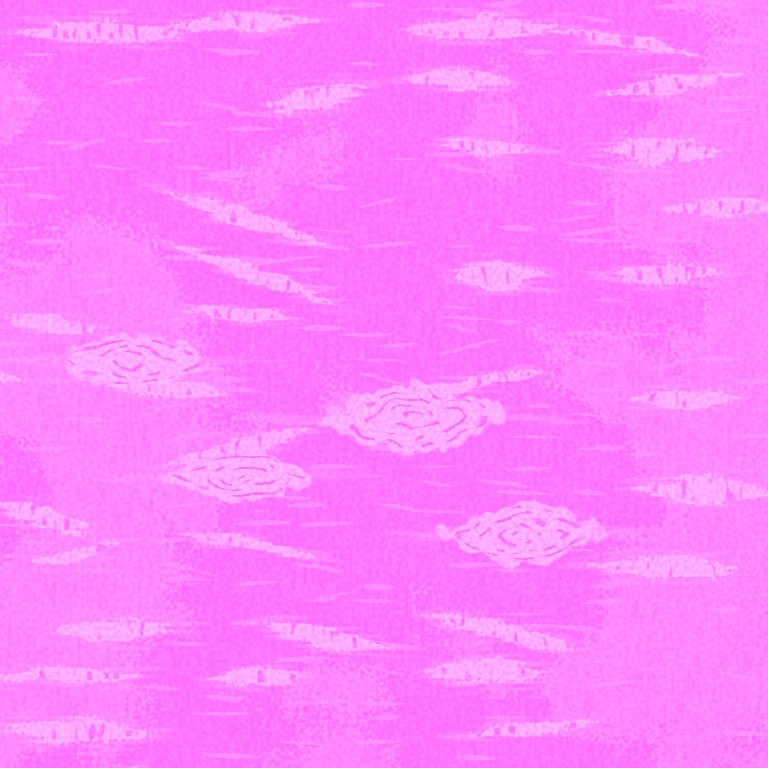
Reproduce this texture procedurally as a WebGL 1 fragment shader.

```glsl
precision highp float;
// Pink birch bark: streaky lens-shaped pores, cracked knots and crusty lichen.
uniform vec2 u_resolution;

const float TAU = 6.2831853;
const float KNOTS = 4.0;

vec2 hash2(vec2 p) {
  vec3 h = fract(vec3(p.xyx) * vec3(0.1031, 0.1030, 0.0973));
  h += dot(h, h.yzx + 33.33);
  return fract((h.xx + h.yz) * h.zy);
}

float corner(vec2 cell, vec2 offset) {
  float angle = TAU * hash2(cell).x;
  return dot(vec2(cos(angle), sin(angle)), offset);
}

// Gradient noise, about -0.7 to 0.7.
float noise(vec2 p) {
  vec2 i = floor(p), f = fract(p);
  vec2 u = f * f * f * (f * (f * 6.0 - 15.0) + 10.0);
  vec2 e = vec2(1.0, 0.0);
  float low = mix(corner(i, f), corner(i + e.xy, f - e.xy), u.x);
  float high = mix(corner(i + e.yx, f - e.yx), corner(i + e.xx, f - e.xx), u.x);
  return mix(low, high, u.y);
}

float fbm(vec2 p) {
  float sum = 0.0, amp = 0.5;
  for (int i = 0; i < 6; i++) {
    sum += amp * noise(p);
    p = mat2(1.6, 1.2, -1.2, 1.6) * p + 17.3;
    amp *= 0.55;
  }
  return sum;
}

// Depth inside the nearest scattered lens: 1 at its centre, 0 on its rim.
float lensField(vec2 p, vec2 grid, float coverage, float seed) {
  vec2 q = p * grid, home = floor(q);
  float depth = -2.0;
  for (int y = -1; y <= 1; y++) {
    for (int x = -1; x <= 1; x++) {
      vec2 cell = home + vec2(float(x), float(y));
      vec2 place = hash2(cell + seed), shape = hash2(cell + seed + 41.7);
      float kind = hash2(cell + seed + 83.1).x;
      vec2 d = q - cell - 0.2 - 0.6 * place;
      float lean = 2.0 * shape.y - 1.0;
      d.y -= 1.2 * lean * lean * lean * d.x;
      float halfLength = mix(0.26, 0.52, shape.x);
      float halfHeight = mix(0.13, 0.27, fract(shape.x * 7.0 + shape.y));
      float inside = 1.0 - d.x * d.x / (halfLength * halfLength) - abs(d.y) / halfHeight;
      depth = max(depth, kind < coverage ? inside : -2.0);
    }
  }
  return depth;
}

// x: knot body, y: broken ring cracks, z: faint side streaks.
vec3 knot(vec2 p, vec2 center, vec2 size, float streak) {
  vec2 q = (p - center) / size;
  float tail = smoothstep(0.0, 0.6, 1.0 - q.x * q.x / 4.0 - abs(q.y) / 0.4 + streak);
  q += 0.22 * vec2(noise(p * 22.0), noise(p * 22.0 + 9.0));
  float r = 0.6 * length(q) + 0.4 * (abs(q.x) + abs(q.y));
  float body = smoothstep(1.06, 0.94, r + 0.3 * noise(p * 55.0));
  float rings = sin(r * 25.0 + 5.0 * noise(p * vec2(24.0, 40.0)));
  float gaps = smoothstep(-0.12, 0.1, noise(p * vec2(48.0, 80.0) + 5.0));
  float cracks = smoothstep(0.35, 0.8, rings) * gaps * smoothstep(1.0, 0.85, r);
  return vec3(body, cracks, tail);
}

void main() {
  vec2 p = gl_FragCoord.xy / min(u_resolution.x, u_resolution.y);
  float grain = noise(p * 190.0);
  float fibre = noise(p * vec2(150.0, 32.0));
  float streak = noise(p * vec2(13.0, 150.0));

  // Bark ground with fine grain and upright fibres.
  float tone = 0.461 + 0.09 * grain + 0.05 * fibre + 0.04 * fbm(p * 9.0 + 3.0);

  // Lichen, denser towards the sides, with a pale speckled rim.
  float side = 0.2 * smoothstep(0.15, 0.5, abs(p.x - 0.5));
  float growth = fbm(p * 3.6 + 11.0) + side - 0.13 + 0.12 * grain;
  float lichen = smoothstep(-0.03, 0.09, growth);
  float rim = smoothstep(0.07, 0.0, abs(growth - 0.02));
  float speckle = smoothstep(0.0, 0.4, noise(p * 120.0 + 7.0));
  tone += 0.065 * lichen + rim * (0.025 + 0.06 * speckle);

  // Short thin dashes.
  float dash = lensField(p, vec2(11.0, 52.0), 0.38, 5.0) + 0.9 * streak;
  tone = mix(tone, 0.585 + 0.08 * grain, 0.8 * smoothstep(0.0, 0.5, dash));

  // Large pores: streaked halo, pale core and dark upright nicks.
  vec2 bent = p + vec2(0.0, 0.006 * noise(p * vec2(18.0, 30.0)));
  float pore = lensField(bent, vec2(4.0, 13.0), 0.6, 19.0);
  float halo = smoothstep(-0.4, 0.2, pore + 1.5 * streak);
  float core = smoothstep(0.12, 0.32, pore + 0.5 * streak + 0.25 * grain);
  float nicks = smoothstep(0.12, 0.34, noise(p * vec2(105.0, 30.0) + 2.0));
  nicks *= smoothstep(0.25, 0.5, pore);
  tone = mix(tone, 0.57 + 0.1 * grain, 0.65 * halo);
  tone = mix(tone, 0.67 + 0.14 * grain, core);
  tone -= 0.2 * nicks * core;

  // Knots descending in a loose staggered band.
  for (float i = 0.0; i < KNOTS; i++) {
    vec2 center = vec2(0.17 + 0.6 * fract(i * 0.618), 0.53 - 0.075 * i);
    vec2 size = mix(vec2(0.095, 0.032), vec2(0.12, 0.05), hash2(vec2(i, 6.0)).x);
    vec3 k = knot(p, center, size, streak);
    tone = mix(tone, 0.59 + 0.1 * grain, 0.6 * k.z);
    tone = mix(tone, 0.675 + 0.15 * grain, k.x);
    tone -= 0.22 * k.x * k.y;
  }

  gl_FragColor = vec4(1.0, clamp(tone, 0.41, 0.76), 1.0, 1.0);
}
```
